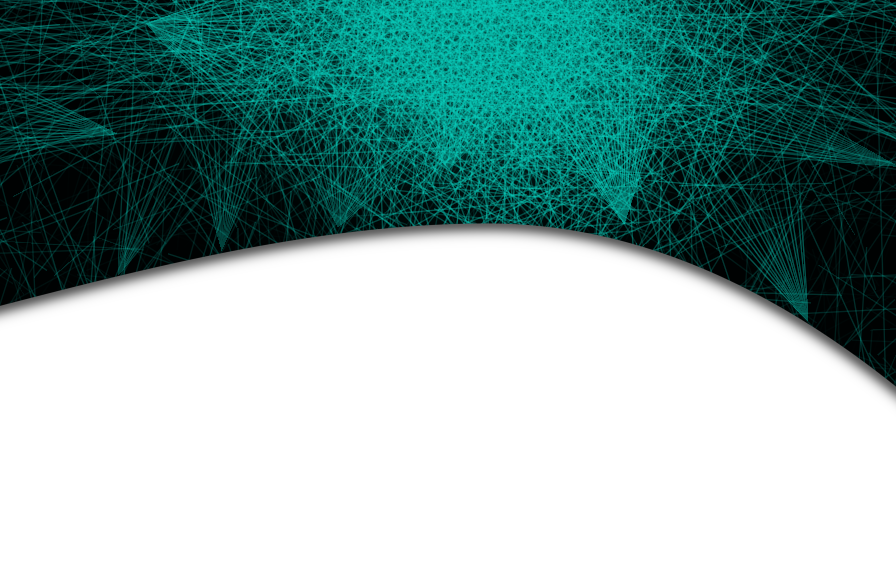
This background is drawn by a WebGL 1 fragment shader. Its source:

```glsl
precision highp float;

uniform vec2 u_resolution;

const float ASPECT = 1.524;
const float PI = 3.14159;
const vec3 INK = vec3(0.03, 0.80, 0.73);
const vec3 NIGHT = vec3(0.0, 0.008, 0.008);
const vec3 PAPER = vec3(1.0);
const vec2 CORE = vec2(0.83, 0.98);
const float HALF_LINE = 0.0011;
const float STREAK_GAP = 0.014;
const float STREAK_LENGTH = 0.26;
const float STREAK_LIGHT = 0.48;
const float HAZE_LIGHT = 0.5;
const float THREAD_LIGHT = 0.36;
const float SHADOW_DEPTH = 0.62;
const float SHADOW_SIZE = 0.017;
const int STREAK_LAYERS = 16;
const int THREADS = 100;

float hash(vec2 p) {
  return fract(sin(dot(p, vec2(12.9898, 78.233))) * 43758.5453);
}

// Height of the paper's curved top edge
float ridge(float x) {
  float d = x / ASPECT - 0.545;
  float fall = d < 0.0 ? 0.69 + 0.40 * d : 1.34;
  return 0.62 - d * d * fall;
}

float stroke(float d) {
  float pixel = 1.0 / u_resolution.y;
  return clamp((HALF_LINE + 0.5 * pixel - d) / pixel, 0.0, 1.0);
}

float segment(vec2 p, vec2 a, vec2 b) {
  vec2 ab = b - a;
  float t = clamp(dot(p - a, ab) / dot(ab, ab), 0.0, 1.0);
  return stroke(length(p - a - ab * t));
}

float blob(vec2 p, vec2 center, vec2 size) {
  vec2 q = (p - center) / size;
  return exp(-dot(q, q));
}

// Rays spreading from a hub within an angular range
float fan(vec2 p, vec2 hub, float heading, float spread, float reach, float count) {
  vec2 v = p - hub;
  vec2 axis = vec2(cos(heading), sin(heading));
  float angle = atan(dot(v, vec2(-axis.y, axis.x)), dot(v, axis)) / spread;
  float cell = floor(angle * count);
  float offset = 0.25 + 0.5 * hash(vec2(cell, count + hub.x));
  float r = length(v);
  float d = abs(fract(angle * count) - offset) * spread / count * r;
  float end = reach * (0.6 + 0.5 * hash(vec2(cell, hub.y)));
  float fade = 1.0 - smoothstep(0.4 * end, end, r);
  return stroke(d) * fade * step(abs(angle), 1.0);
}

// Short tilted strokes laid in many directions
float streaks(vec2 p, float density) {
  float sum = 0.0;
  for (int i = 0; i < STREAK_LAYERS; i++) {
    float layer = float(i);
    float turn = (layer + hash(vec2(layer, 3.0))) * PI / float(STREAK_LAYERS);
    float c = cos(turn);
    float s = sin(turn);
    vec2 q = vec2(c * p.x + s * p.y, c * p.y - s * p.x);
    float row = floor(q.y / STREAK_GAP);
    float along = q.x / STREAK_LENGTH + hash(vec2(row, layer));
    vec2 id = vec2(row + 17.0 * layer, floor(along));
    float offset = mix(hash(id + 1.3), hash(id + 5.7), fract(along));
    float d = abs(fract(q.y / STREAK_GAP) - offset) * STREAK_GAP;
    float shown = smoothstep(-0.15, 0.15, density - hash(id + 9.1));
    sum += stroke(d) * shown;
  }
  return sum * STREAK_LIGHT;
}

// Long threads: some run to the sides, some drop to the ridge
float threads(vec2 p) {
  float sum = 0.0;
  for (int i = 0; i < THREADS; i++) {
    float n = float(i);
    vec4 h = vec4(hash(vec2(n, 1.1)), hash(vec2(n, 2.3)), hash(vec2(n, 3.7)), hash(vec2(n, 4.9)));
    vec2 heart = CORE + (h.xy - 0.5) * vec2(0.9, 0.36);
    vec2 side = vec2(h.z < 0.5 ? -0.05 : ASPECT + 0.05, mix(0.70, 1.08, h.w));
    float foot = ASPECT * h.z;
    vec2 top = vec2(foot + (h.x - 0.5) * 0.6, 1.05 - 0.3 * h.y * h.y);
    sum += segment(p, heart, side) * (0.4 + 0.6 * h.x);
    sum += segment(p, top, vec2(foot, ridge(foot))) * (0.25 + 0.6 * h.w);
  }
  return sum * THREAD_LIGHT;
}

float fans(vec2 p) {
  float sum = fan(p, vec2(1.062, 0.619), 1.75, 0.50, 0.42, 12.0);
  sum += 0.7 * fan(p, vec2(1.375, 0.452), 1.97, 0.36, 0.42, 8.0);
  sum += 0.5 * fan(p, vec2(0.377, 0.573), 1.50, 0.35, 0.40, 6.0);
  sum += 0.5 * fan(p, vec2(0.575, 0.613), 1.40, 0.70, 0.28, 10.0);
  sum += 0.4 * fan(p, vec2(0.200, 0.530), 1.20, 0.35, 0.42, 5.0);
  sum += 0.6 * fan(p, vec2(0.200, 0.772), 2.95, 0.30, 0.32, 6.0);
  sum += 0.7 * fan(p, vec2(0.248, 0.960), -0.25, 0.60, 0.45, 12.0);
  sum += 0.5 * fan(p, vec2(1.530, 0.716), 2.85, 0.22, 0.85, 7.0);
  sum += 0.6 * fan(p, vec2(0.764, 0.712), 1.60, 0.80, 0.28, 11.0);
  return sum * 0.75;
}

void main() {
  vec2 p = gl_FragCoord.xy / u_resolution * vec2(ASPECT, 1.0);
  float slope = (ridge(p.x + 0.001) - ridge(p.x - 0.001)) / 0.002;
  float above = (p.y - ridge(p.x)) / sqrt(1.0 + slope * slope);

  // Paper with the shadow cast below its edge
  float depth = max(-above, 0.0) / SHADOW_SIZE;
  vec3 color = PAPER * (1.0 - SHADOW_DEPTH * exp(-depth * depth));

  // Glowing web
  if (above > -0.01) {
    float core = blob(p, CORE, vec2(0.28, 0.21));
    float density = core + 0.32 * blob(p, vec2(0.70, 1.0), vec2(0.55, 0.22));
    density += 0.42 * blob(p, vec2(0.92, 0.74), vec2(0.25, 0.17));
    float light = HAZE_LIGHT * core + streaks(p, density) + threads(p) + fans(p);
    vec3 web = NIGHT + INK * (1.0 - exp(-light));
    float pixel = 1.0 / u_resolution.y;
    color = mix(color, web, smoothstep(-0.7 * pixel, 0.7 * pixel, above));
  }
  gl_FragColor = vec4(color, 1.0);
}
```
